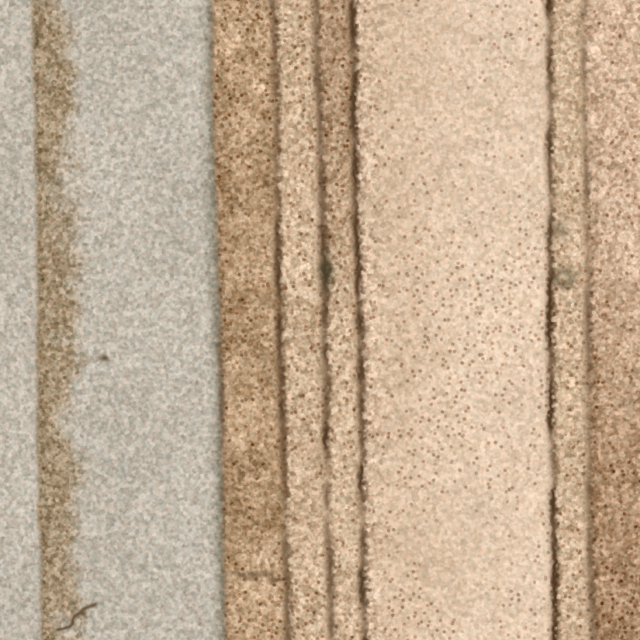
Reproduce this texture procedurally as a three.js fragment shader.

```glsl
// Weathered stone moulding: grey and sandy vertical bands parted by dark, grimy grooves.
varying vec2 vUv;

vec2 hash2(vec2 p) {
  vec3 q = fract(p.xyx * vec3(0.1031, 0.1030, 0.0973));
  q += dot(q, q.yzx + 33.33);
  return fract((q.xx + q.yz) * q.zy);
}

// x: distance to the nearest cell point, y: smoothly blended random cell value
vec2 cellular(vec2 p) {
  vec2 id = floor(p), f = p - id, sum = vec2(0.0);
  float nearest = 1.0;
  for (int j = -1; j <= 1; j++) {
    for (int i = -1; i <= 1; i++) {
      vec2 cell = vec2(float(i), float(j));
      vec2 d = cell + hash2(id + cell) - f;
      float weight = exp(-4.0 * dot(d, d));
      nearest = min(nearest, length(d));
      sum += weight * vec2(hash2(id + cell + 57.0).x, 1.0);
    }
  }
  return vec2(nearest, sum.x / sum.y);
}

// Signed horizontal distance to a slightly leaning, wavering line
float fromLine(vec2 p, float top, float bottom) {
  float waver = 0.0016 * sin(p.y * 9.0 + top * 30.0) + 0.0007 * sin(p.y * 43.0 + top * 70.0);
  return p.x - mix(bottom, top, p.y) - waver;
}

float step3(float d, float soft) {
  return smoothstep(-soft, soft, d);
}

float ridge(float d, float width) {
  return exp(-d * d / (width * width));
}

float segment(vec2 p, vec2 a, vec2 b) {
  vec2 ab = b - a;
  return length(p - a - ab * clamp(dot(p - a, ab) / dot(ab, ab), 0.0, 1.0));
}

void main() {
  vec2 uv = vUv;

  // Noise layers, from broad patches to fine grain
  float patches = cellular(uv * vec2(9.0, 7.0)).y - 0.5;
  float mottle = cellular(uv * 34.0 + 11.0).y - 0.5;
  vec2 pitCell = cellular(uv * 72.0 + 5.0);
  float grain = cellular(uv * 185.0).y - 0.5;
  float fine = cellular(uv * 290.0 + 40.0).y - 0.5;
  vec2 p = uv + vec2(0.006 * grain + 0.003 * mottle, 0.0);

  // Lines that part the bands
  float stainLine = fromLine(p, 0.052, 0.064);
  float greyEnd = fromLine(uv, 0.331, 0.354);
  float groove1 = fromLine(p, 0.427, 0.450);
  float groove2 = fromLine(p, 0.495, 0.519);
  float groove3 = fromLine(p, 0.552, 0.571);
  float groove4 = fromLine(p, 0.854, 0.863);
  float groove5 = fromLine(p, 0.914, 0.925);

  // Grey band with a brown stain
  vec3 grey = vec3(0.755, 0.722, 0.665) + 0.05 * patches;
  float stain = step3(stainLine, 0.005) * (1.0 - smoothstep(0.020, 0.075, stainLine - 0.05 * mottle - 0.03 * patches));
  grey = mix(grey, vec3(0.62, 0.53, 0.41), 0.85 * stain);
  grey = mix(grey, vec3(0.52, 0.44, 0.33), 0.45 * ridge(stainLine - 0.004, 0.006));
  grey = mix(grey, vec3(0.49, 0.46, 0.38), 0.65 * smoothstep(-0.026, 0.004, greyEnd));

  // Sandy bands
  vec3 brown = vec3(0.705, 0.585, 0.455) + 0.18 * mottle + 0.12 * patches;
  vec3 strip = vec3(0.81, 0.70, 0.58) + 0.08 * mottle;
  vec3 innerStrip = mix(vec3(0.82, 0.71, 0.59), vec3(0.70, 0.58, 0.46), smoothstep(0.4, 0.9, uv.y));
  vec3 cream = mix(vec3(0.845, 0.735, 0.625), vec3(0.895, 0.795, 0.69), smoothstep(0.0, 0.2, groove3));
  cream += 0.05 * patches + 0.03 * mottle;
  float grime = 1.0 - smoothstep(0.15, 0.85, uv.y + 0.5 * patches + 2.0 * max(groove5, 0.0));
  vec3 side = mix(vec3(0.83, 0.71, 0.60), vec3(0.66, 0.53, 0.405), grime) + 0.08 * mottle;

  vec3 color = mix(grey, brown, step3(greyEnd, 0.005));
  color = mix(color, strip, step3(groove1, 0.005));
  color = mix(color, innerStrip, step3(groove2, 0.005));
  color = mix(color, cream, step3(groove3, 0.006));
  color = mix(color, strip, step3(groove4, 0.003));
  color = mix(color, side, step3(groove5, 0.006));

  // Grain and scattered pits, softer on the grey and cream
  float sandy = step3(greyEnd, 0.004);
  float creamArea = step3(groove3 - 0.03, 0.03) * (1.0 - step3(groove4, 0.003));
  float roughness = mix(0.65, 1.0, max(sandy, stain)) * (1.0 - 0.45 * creamArea);
  color += roughness * (0.26 * grain + 0.16 * fine) * vec3(0.95, 1.0, 1.05);
  color += 0.05 * fine * vec3(1.0, -0.3, -0.7);
  float pits = smoothstep(0.30, 0.08, pitCell.x) * smoothstep(-0.05, 0.25, pitCell.y - 0.5 + patches);
  color -= pits * mix(0.06, 0.20, sandy) * vec3(0.85, 1.0, 1.0);

  // Dark grooves, broken along their length
  float broken = clamp(0.72 + 1.0 * mottle + 0.7 * patches, 0.2, 1.0);
  float middle = ridge(uv.y - 0.42, 0.25);
  float dark = ridge(groove1, 0.0065) * (0.55 + 0.4 * middle);
  dark = max(dark, ridge(groove2, 0.0068) * (0.6 + 0.4 * middle));
  dark = max(dark, ridge(groove3, 0.0065) * 0.9);
  dark = max(dark, ridge(groove4 - 0.003, 0.0062) * 0.95);
  dark = max(dark, ridge(groove5, 0.007) * 0.55);
  dark = max(dark, ridge(greyEnd, 0.006) * (0.2 + 0.35 * middle));
  color = mix(color, vec3(0.29, 0.20, 0.12), dark * broken);

  // Moss, a stray spot and hairline cracks
  float moss = ridge(length((p - vec2(0.511, 0.575)) * vec2(1.0, 0.4)), 0.011);
  moss += 0.6 * ridge(length(p - vec2(0.882, 0.566)) - 0.011, 0.007);
  moss += 0.5 * ridge(length(p - vec2(0.876, 0.64)), 0.018) * (0.7 + mottle);
  color = mix(color, vec3(0.27, 0.25, 0.17), 0.75 * clamp(moss, 0.0, 1.0));
  vec2 q = uv + 0.012 * vec2(mottle, pitCell.y - 0.5);
  float crack = ridge(segment(q, vec2(0.088, 0.014), vec2(0.150, 0.055)), 0.0035);
  crack = max(crack, 0.6 * ridge(segment(q, vec2(0.365, 0.103), vec2(0.445, 0.098)), 0.005));
  crack = max(crack, ridge(length((q - vec2(0.161, 0.44)) * vec2(0.7, 1.0)), 0.005));
  color = mix(color, vec3(0.33, 0.25, 0.16), 0.75 * crack);

  gl_FragColor = vec4(clamp(color, 0.0, 1.0), 1.0);
}
```
